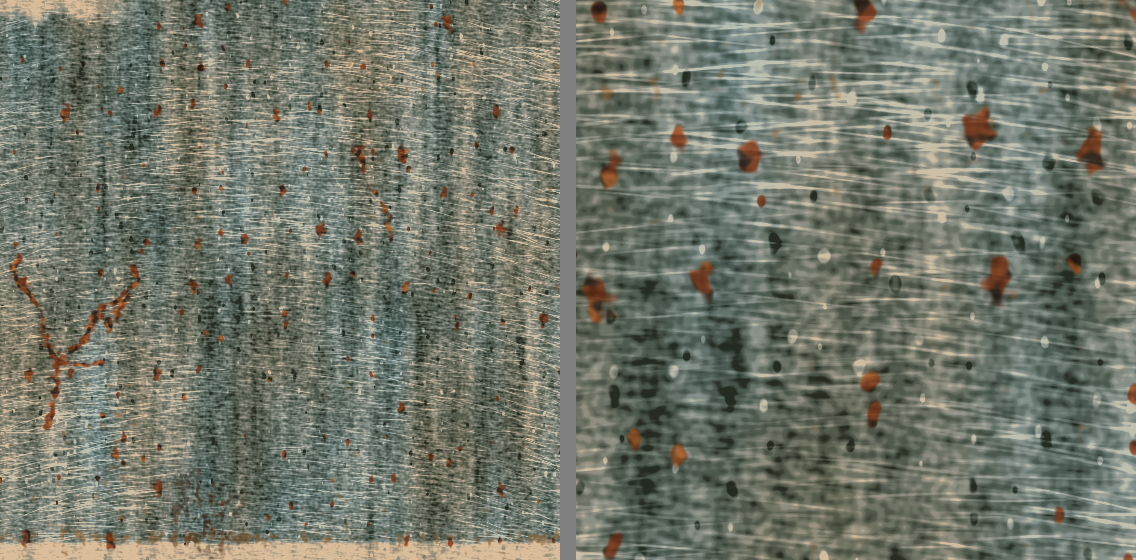
Left, the full canvas; right, a detail of the centre.
Write a three.js fragment shader that draws this texture.

```glsl
// Weathered, scratched metal sheet: a tone field (clouds, vertical streaks, grain,
// drips, arcing scratches) is mapped through a colour ramp, then tinted and
// overlaid with rust spots, rusty cracks and a pale, rust-fringed bottom edge.
varying vec2 vUv;

const vec3 PITCH = vec3(0.15, 0.17, 0.13);
const vec3 SLATE = vec3(0.31, 0.35, 0.31);
const vec3 STEEL = vec3(0.42, 0.45, 0.41);
const vec3 SILVER = vec3(0.55, 0.56, 0.53);
const vec3 CREAM = vec3(0.80, 0.75, 0.67);
const vec3 TAN = vec3(0.49, 0.37, 0.23);
const vec3 RUST = vec3(0.44, 0.19, 0.08);
const vec3 UMBER = vec3(0.14, 0.09, 0.06);
const vec3 COOL_TINT = vec3(0.90, 1.01, 1.06);
const vec3 WARM_TINT = vec3(1.07, 0.99, 0.90);
const float BASE_TONE = 0.425;
const float CLOUD_GAIN = 0.17;
const float STREAK_GAIN = 0.20;
const float GRAIN_GAIN = 0.24;
const float SCRATCH_GAIN = 0.21;
const float SCRATCH_WIDTH = 0.0013;
const float DRIP_GAIN = 0.17;
const float EDGE_HEIGHT = 0.032;

float hash(vec2 p) {
  vec3 q = fract(p.xyx * vec3(0.1031, 0.1030, 0.0973));
  q += dot(q, q.yzx + 33.33);
  return fract((q.x + q.y) * q.z);
}

float corner(vec2 cell, vec2 f) {
  float a = 6.2832 * hash(cell);
  return dot(vec2(cos(a), sin(a)), f);
}

// Gradient noise, about -0.7 to 0.7
float noise(vec2 p) {
  vec2 i = floor(p), f = fract(p);
  vec2 u = f * f * f * (f * (f * 6.0 - 15.0) + 10.0);
  vec2 e = vec2(1.0, 0.0);
  return mix(mix(corner(i, f), corner(i + e, f - e), u.x),
             mix(corner(i + e.yx, f - e.yx), corner(i + e.xx, f - e.xx), u.x), u.y);
}

float fbm(vec2 p) {
  float sum = 0.0, gain = 0.6;
  for (int i = 0; i < 5; i++) {
    sum += gain * noise(p);
    p = p * 2.03 + 17.3;
    gain *= 0.55;
  }
  return sum;
}

float segment(vec2 p, vec2 a, vec2 b) {
  vec2 d = b - a;
  return length(p - a - d * clamp(dot(p - a, d) / dot(d, d), 0.0, 1.0));
}

// Layers of thin strokes that arc downwards to both sides
float scratches(vec2 uv) {
  float sum = 0.0;
  for (int i = 0; i < 14; i++) {
    float n = float(i), r = hash(vec2(n, 7.0));
    float bend = 0.42 * hash(vec2(n, 3.0)), x = uv.x - 0.45;
    float tilt = 0.22 * (hash(vec2(n, 5.0)) - 0.6);
    vec2 freq = vec2(mix(4.0, 15.0, r), mix(45.0, 95.0, r));
    vec2 q = vec2(uv.x, uv.y + bend * x * x - tilt * x + 0.003 * noise(uv * 6.0 + n)) * freq;
    q.y += 31.0 * n + 10.0;
    q.x += 9.0 * hash(vec2(floor(q.y), n)) + 5.0;
    vec2 cell = floor(q), f = fract(q);
    float h = hash(cell + 13.0 * n);
    float width = SCRATCH_WIDTH * mix(0.7, 1.4, fract(h * 37.0)) * freq.y;
    float line = 1.0 - smoothstep(0.2 * width, width, abs(f.y - mix(0.25, 0.75, fract(h * 91.0))));
    float taper = smoothstep(0.0, 0.3, f.x) * (1.0 - smoothstep(0.4, 1.0, f.x));
    sum += line * taper * step(h, 0.4) * mix(0.4, 1.3, fract(h * 53.0));
  }
  return sum;
}

// Dark runs that start sharply and fade downwards
float drips(vec2 uv) {
  float sum = 0.0;
  for (int i = 0; i < 22; i++) {
    float n = float(i);
    float drop = mix(0.1, 1.05, hash(vec2(n, 21.0))) - uv.y;
    float len = mix(0.06, 0.25, hash(vec2(n, 33.0)));
    float width = mix(0.003, 0.013, hash(vec2(n, 45.0)));
    float dx = (uv.x - hash(vec2(n, 57.0)) + 0.004 * noise(uv * 25.0)) / width;
    sum += exp(-dx * dx) * smoothstep(0.0, 0.03, drop) * (1.0 - smoothstep(0.3 * len, len, drop));
  }
  return min(sum, 1.3);
}

// Ragged blots, one at most per cell, taller than wide
float spots(vec2 uv, float count, float chance, float size) {
  vec2 q = uv * count + 3.0, cell = floor(q);
  float h = hash(cell + count);
  vec2 centre = 0.3 + 0.4 * vec2(fract(h * 71.0), fract(h * 113.0));
  vec2 d = (fract(q) - centre) * vec2(1.0, 0.6) / count;
  float radius = size * mix(0.35, 1.0, fract(h * 29.0));
  float ragged = length(d) + 0.8 * radius * noise(uv * 110.0);
  return step(h, chance) * (1.0 - smoothstep(0.5 * radius, radius, ragged));
}

// Branching rust on the left and one thin crack on the right
float cracks(vec2 uv) {
  vec2 p = uv + 0.022 * vec2(noise(uv * 17.0), noise(uv * 17.0 + 40.0));
  vec2 hub = vec2(0.10, 0.35);
  float d = min(segment(p, hub, vec2(0.03, 0.53)), segment(p, hub, vec2(0.08, 0.24)));
  d = min(d, min(segment(p, hub, vec2(0.24, 0.50)), segment(p, hub, vec2(0.18, 0.35))));
  d = min(d, segment(p, vec2(0.21, 0.42), vec2(0.24, 0.52)));
  d = min(d, 0.004 + segment(p, vec2(0.64, 0.73), vec2(0.71, 0.55)));
  return 1.0 - smoothstep(0.002, 0.009, d + 0.011 * noise(uv * 75.0) + 0.006 * noise(uv * 22.0));
}

vec3 ramp(float t) {
  vec3 c = mix(PITCH, SLATE, smoothstep(0.16, 0.33, t));
  c = mix(c, STEEL, smoothstep(0.33, 0.44, t));
  c = mix(c, SILVER, smoothstep(0.44, 0.56, t));
  return mix(c, CREAM, smoothstep(0.56, 0.76, t));
}

void main() {
  vec2 uv = vUv;
  float cloud = fbm(uv * 3.5 + 4.0);
  float streak = noise(uv * vec2(28.0, 2.2)) + 0.6 * noise(uv * vec2(85.0, 6.0) + 9.0);
  float brushed = noise(vec2(uv.x * 60.0, (uv.y + 0.1 * uv.x) * 210.0));
  float grain = brushed + 0.8 * noise(uv * 190.0) + 0.5 * noise(uv * 70.0);

  // Tone of the bare metal
  float tone = BASE_TONE + CLOUD_GAIN * cloud + STREAK_GAIN * streak + GRAIN_GAIN * grain;
  tone -= DRIP_GAIN * drips(uv) * (0.8 + noise(uv * vec2(120.0, 30.0)));
  tone += SCRATCH_GAIN * scratches(uv) * clamp(0.75 + 1.3 * cloud, 0.3, 1.2);
  tone += 0.25 * spots(uv, 55.0, 0.12, 0.004) - 0.25 * spots(uv + 0.37, 42.0, 0.15, 0.005);

  // Pale bottom edge and top left patch
  float ragged = 0.012 * noise(uv * 22.0) + 0.006 * noise(uv * 90.0);
  float edge = 1.0 - smoothstep(-0.005, 0.006, uv.y - EDGE_HEIGHT + 0.6 * ragged);
  float patchMask = smoothstep(0.955, 0.985, uv.y + 2.0 * ragged) * (1.0 - smoothstep(0.12, 0.3, uv.x));
  float pale = max(edge, patchMask);
  tone = mix(tone, 0.71 + 0.6 * (tone - BASE_TONE), pale);

  float warmth = 0.5 + 0.9 * noise(uv * vec2(13.0, 1.6) + 31.0) + 0.8 * fbm(uv * 4.0 + 60.0);
  vec3 color = ramp(tone) * mix(COOL_TINT, WARM_TINT, clamp(max(warmth, pale), 0.0, 1.0));

  // Rust: soft stains, bottom fringe, tufted patch, spots and cracks
  float blotch = noise(uv * vec2(75.0, 40.0)) + 0.6 * noise(uv * 130.0);
  float fringe = exp(-pow((uv.y - EDGE_HEIGHT - 0.008) / 0.015, 2.0));
  vec2 tuft = (uv - vec2(0.37, 0.09)) / vec2(0.06, 0.075);
  float tufted = exp(-dot(tuft, tuft));
  float stain = smoothstep(0.15, 0.6, blotch + 0.5 * fringe + 0.55 * tufted + 0.5 * cloud - 0.3);
  color = mix(color, TAN * (0.75 + 0.6 * tone), 0.75 * stain);
  color = mix(color, UMBER, 0.7 * tufted * smoothstep(0.0, 0.4, streak + blotch));
  float rust = max(max(spots(uv, 13.0, 0.28, 0.011), spots(uv + 0.21, 27.0, 0.14, 0.006)), cracks(uv));
  vec3 rustColor = mix(RUST, TAN * vec3(1.25, 0.9, 0.6), smoothstep(0.0, 0.4, noise(uv * 60.0)));
  rustColor = mix(rustColor, UMBER, smoothstep(0.0, 0.35, noise(uv * 85.0 + 12.0)));
  color = mix(color, rustColor * (0.7 + 0.7 * tone), 0.85 * rust);

  gl_FragColor = vec4(color, 1.0);
}
```
